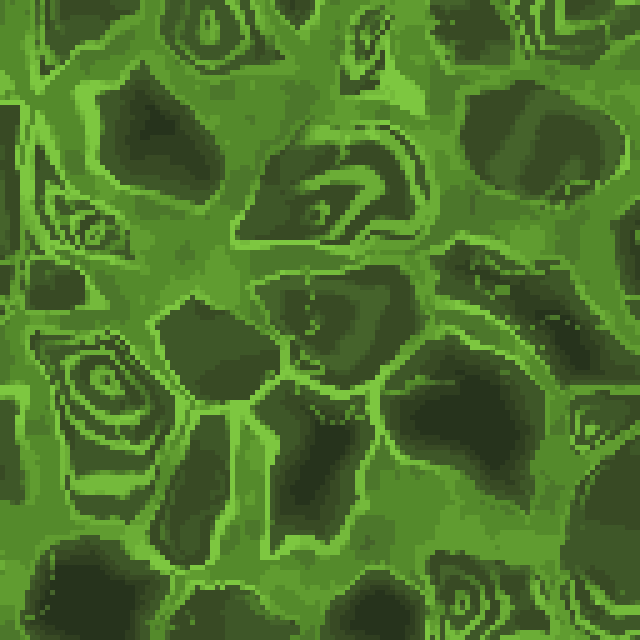
Reproduce this texture procedurally as a Shadertoy shader.

```glsl
// Blocky green malachite: warped mineral cells with bright rims, rings and dark cores.

const float BLOCKS = 128.0;     // mosaic blocks across the canvas
const float CELLS = 4.6;        // mineral cells across the canvas
const float TONE_STEPS = 2.0;   // shades per palette entry

const vec3 PALETTE[6] = vec3[6](
    vec3(0.15, 0.20, 0.11), vec3(0.22, 0.29, 0.14), vec3(0.27, 0.39, 0.17),
    vec3(0.33, 0.54, 0.17), vec3(0.42, 0.68, 0.21), vec3(0.49, 0.78, 0.25));

vec2 hash2(vec2 p) {
    vec3 q = fract(p.xyx * vec3(0.1031, 0.1030, 0.0973));
    q += dot(q, q.yzx + 33.33);
    return fract((q.xx + q.yz) * q.zy);
}

float noise(vec2 p) {
    vec2 i = floor(p), f = fract(p);
    f = f * f * (3.0 - 2.0 * f);
    float low = mix(hash2(i).x, hash2(i + vec2(1, 0)).x, f.x);
    float high = mix(hash2(i + vec2(0, 1)).x, hash2(i + vec2(1, 1)).x, f.x);
    return mix(low, high, f.y);
}

float fbm(vec2 p) {
    float sum = 0.0, gain = 0.55;
    for (int i = 0; i < 3; i++) {
        sum += gain * noise(p);
        p = p * 2.03 + 17.3;
        gain *= 0.5;
    }
    return sum / 0.9625;
}

// Soft line centred on x = 0
float line(float x, float halfWidth) {
    return 1.0 - smoothstep(0.5 * halfWidth, halfWidth, abs(x));
}

vec2 warp(vec2 p, float scale, float amount) {
    vec2 q = p * scale;
    return p + amount * (vec2(fbm(q + 3.1), fbm(q + 41.7)) - 0.5);
}

// Nearest and second distance to stretched, weighted sites, then two cell hashes
vec4 mineralCells(vec2 p) {
    vec4 result = vec4(9.0, 9.0, 0.0, 0.0);
    vec2 base = floor(p);
    for (int y = -2; y <= 2; y++)
    for (int x = -2; x <= 2; x++) {
        vec2 id = base + vec2(x, y);
        vec2 shape = hash2(id + 71.0);
        vec2 offset = id + 0.1 + 0.8 * hash2(id + 13.0) - p;
        float angle = shape.x * 6.2832, stretch = mix(0.8, 1.25, shape.y);
        float c = cos(angle), s = sin(angle);
        offset = mat2(c, s, -s, c) * offset * vec2(stretch, 1.0 / stretch);
        vec2 style = hash2(id + 127.0);
        float d = length(offset) / mix(0.72, 1.25, style.y);
        if (d < result.x) result = vec4(d, result.x, style);
        else result.y = min(result.y, d);
    }
    return result;
}

float ringTone(vec2 p, float radius, float count) {
    float phase = radius * count + 0.8 * (noise(p * 9.0) - 0.5);
    float strength = smoothstep(0.2, 0.65, noise(p * 7.0 + 5.0));
    return 1.0 + 0.5 * noise(p * 14.0) + 3.0 * strength * line(fract(phase) - 0.5, 0.26);
}

float coreTone(vec2 p, float depth) {
    return mix(1.7, -0.2, smoothstep(0.0, 0.6, depth + 0.25 * (fbm(p * 16.0) - 0.5)));
}

float swirlTone(vec2 p, float radius) {
    float bands = sin(radius * 11.0 + 7.0 * fbm(p * 8.0));
    return 1.15 + 0.8 * smoothstep(-0.1, 0.7, bands);
}

float malachiteTone(vec2 p) {
    vec2 q = warp(warp(p, 3.6, 0.2), 24.0, 0.022);
    vec4 cell = mineralCells(q * CELLS + 20.0);
    float edge = cell.y - cell.x, radius = cell.x / cell.y;
    float wall = mix(0.0, 0.24, smoothstep(0.2, 0.85, noise(p * 5.0 + 9.0)));
    float depth = edge - wall;

    // Cell interior
    float tone = swirlTone(q, radius);
    if (cell.z < 0.42) tone = ringTone(q, radius, mix(3.0, 5.0, cell.w));
    else if (cell.z < 0.74) tone = coreTone(q, depth);

    // Broken hairline filaments
    float hair = line(fbm(q * 9.0 + 60.0) - 0.5, 0.018);
    tone += 2.2 * hair * smoothstep(0.5, 0.65, noise(p * 6.0 + 33.0));

    // Green matrix between the cells
    float matrix = 2.95 + 2.0 * (fbm(p * vec2(17.0, 13.0)) - 0.5);
    tone = mix(tone, matrix, 1.0 - smoothstep(0.0, 0.07, depth));

    // Bright rim along each wall
    float rim = mix(3.2, 5.2, smoothstep(0.15, 0.75, noise(p * 8.0 + 77.0)));
    return mix(tone, max(tone, rim), line(depth - 0.02, 0.06));
}

vec3 paletteColor(float tone) {
    float t = clamp(floor(tone * TONE_STEPS + 0.5) / TONE_STEPS, 0.0, 5.0);
    int i = min(int(t), 4);
    return mix(PALETTE[i], PALETTE[i + 1], t - float(i));
}

void mainImage(out vec4 fragColor, in vec2 fragCoord) {
    vec2 uv = fragCoord / iResolution.xy;
    vec2 block = (floor(uv * BLOCKS) + 0.5) / BLOCKS;
    fragColor = vec4(paletteColor(malachiteTone(block)), 1.0);
}
```
